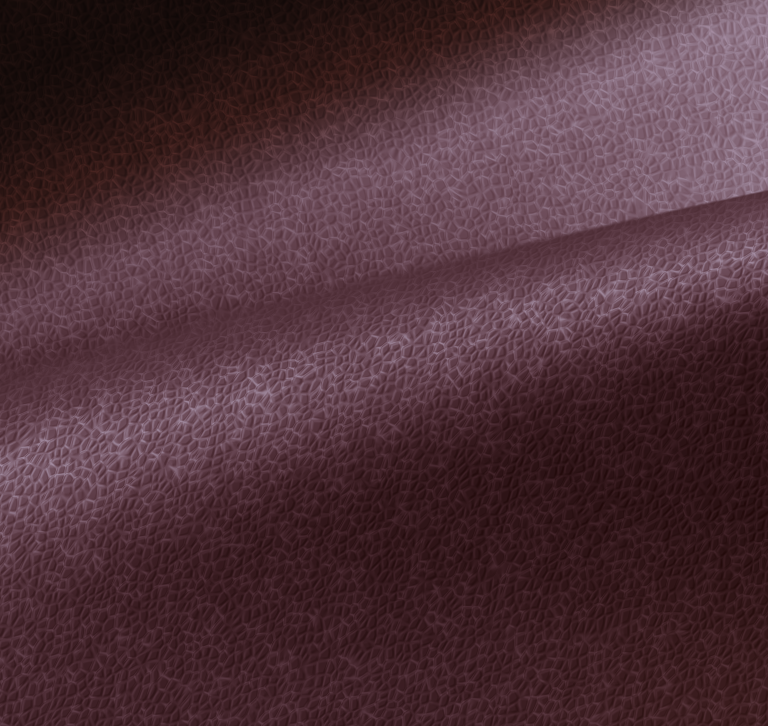
A Shadertoy shader for this texture:

```glsl
// Two soft folds of pebbled burgundy leather, the front one overlapping the rear.
// Curved fold lines place the sheen and shadow; a gently warped cellular height
// field adds relief and broken glints, foreshortened toward the fold's rim.

vec2 hash22(vec2 p) {
    vec3 a = fract(vec3(p.xyx) * vec3(0.1031, 0.1030, 0.0973));
    a += dot(a, a.yzx + 33.33);
    return fract((a.xx + a.yz) * a.zy);
}

float valueNoise(vec2 p) {
    vec2 cell = floor(p), f = fract(p);
    f = f * f * (3.0 - 2.0 * f);
    float low = mix(hash22(cell).x, hash22(cell + vec2(1, 0)).x, f.x);
    float high = mix(hash22(cell + vec2(0, 1)).x, hash22(cell + 1.0).x, f.x);
    return mix(low, high, f.y);
}

// Pebble height: zero in the creases, one on the rounded tops
float pebbleHeight(vec2 p) {
    vec2 cell = floor(p), f = fract(p);
    float nearest = 9.0, second = 9.0;
    for (int y = -1; y <= 1; y++)
    for (int x = -1; x <= 1; x++) {
        vec2 o = vec2(x, y);
        float dist = length(o + 0.1 + 0.8 * hash22(cell + o) - f);
        second = min(second, max(nearest, dist));
        nearest = min(nearest, dist);
    }
    return smoothstep(0.0, 0.5, second - nearest);
}

// Signed grain: side-lit relief plus broken bright crease lines
float leatherGrain(vec2 p) {
    p += 0.6 * (vec2(valueNoise(p * 0.4), valueNoise(p * 0.4 + 41.0)) - 0.5);
    float height = pebbleHeight(p);
    float relief = height - pebbleHeight(p + vec2(-0.24, 0.14));
    float glint = smoothstep(0.25, 0.8, valueNoise(p * 1.1 + 17.0));
    float crease = pow(1.0 - height, 2.5) * (0.25 + 1.0 * glint);
    return 0.75 * relief + 0.95 * (crease - 0.18);
}

// Sheen from deep burgundy to pale mauve
vec3 leatherColour(float sheen) {
    float s = clamp(sheen, -0.12, 1.15);
    vec3 c = mix(vec3(0.16, 0.064, 0.072), vec3(0.58, 0.485, 0.56), s);
    return c - vec3(0.0, 0.14, 0.13) * max(s * (1.0 - s), 0.0);
}

vec3 rearFold(vec2 uv, float aboveRim, float grain) {
    float aboveCrest = uv.y - (0.655 + 0.42 * uv.x);
    float lit = 1.0 - smoothstep(-0.10, 0.065, aboveCrest);
    float sheen = 0.53 + 0.40 * uv.x * uv.x;
    sheen *= 1.0 - 0.52 * (1.0 - uv.x) * exp(-max(aboveRim, 0.0) / 0.05);
    sheen += 0.06 * exp(-pow((aboveCrest + 0.10) / 0.05, 2.0));
    vec3 litColour = leatherColour(sheen + 0.23 * grain);

    // Warm brown falls away to near black at the upper left
    float depth = smoothstep(0.0, 0.23, aboveCrest);
    vec3 shade = mix(vec3(0.215, 0.105, 0.095), vec3(0.085, 0.044, 0.038), depth);
    shade *= 1.0 + 0.45 * grain;
    return mix(shade, litColour, lit);
}

vec3 frontFold(vec2 uv, float belowRim, float grain) {
    float fromRidge = uv.y - (0.344 + uv.x * (0.35 - 0.04 * uv.x));
    float width = fromRidge > 0.0 ? 0.065 : mix(0.16, 0.06, uv.x);
    float ridge = exp(-pow(fromRidge / width, 2.0));
    float sheen = 0.28 * exp(-belowRim * belowRim / 0.03);
    sheen += ridge * (0.38 + 0.10 * abs(2.0 * uv.x - 1.0));
    sheen += 0.03 + 0.09 * (1.0 - uv.x) + 0.14 * smoothstep(0.32, 0.0, uv.y);

    float contrast = 0.15 + 0.36 * sheen;
    contrast *= smoothstep(-0.01, 0.10, belowRim) * 0.75 + 0.25;
    vec3 colour = leatherColour(sheen + contrast * grain);
    float warmCorner = smoothstep(0.5, 1.0, uv.x) * smoothstep(0.35, 0.0, uv.y);
    return colour + vec3(0.012, 0.005, -0.006) * warmCorner;
}

void mainImage(out vec4 fragColor, in vec2 fragCoord) {
    vec2 uv = fragCoord / iResolution.xy;
    float x = uv.x * iResolution.x / iResolution.y;

    // Rim of the front fold: crisp at right, out of focus at left
    float rim = 0.482 + uv.x * (0.29 - 0.034 * uv.x);
    float belowRim = rim - uv.y;
    float blur = 0.002 + 0.035 * pow(1.0 - uv.x, 2.0);
    float front = smoothstep(-blur, blur, belowRim);

    // Surface coordinates follow each fold
    float d = max(belowRim, 0.0);
    float wrapped = d + 0.05 * (1.0 - exp(-d / 0.06));
    vec2 frontUv = vec2(x + 0.2 * d, -wrapped) * vec2(82.0, 68.0);
    vec2 rearUv = vec2(x - 0.2 * belowRim, -belowRim) * vec2(88.0, 70.0) + 90.0;

    float mottle = 0.12 * (valueNoise(vec2(x, uv.y) * 17.0) - 0.5);
    vec3 rear = rearFold(uv, -belowRim, leatherGrain(rearUv) + mottle);
    vec3 near = frontFold(uv, d, leatherGrain(frontUv) + mottle);
    fragColor = vec4(clamp(mix(rear, near, front), 0.0, 1.0), 1.0);
}
```
